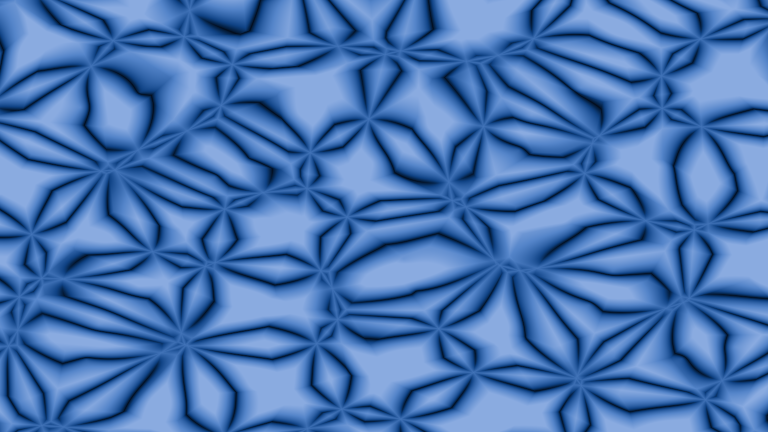
Write a Shadertoy shader that draws this pattern.

```glsl
// Blue faceted cells and lenses with dark curved seams and pale star junctions.

vec2 hash2(vec2 cell) {
    vec3 q = fract(cell.xyx * vec3(0.1031, 0.1030, 0.0973));
    q += dot(q, q.yzx + 33.33);
    return fract((q.xx + q.yz) * q.zy);
}

// Distances to the three nearest scattered sites, in rising order
vec3 nearestThree(vec2 p) {
    vec2 cell = floor(p);
    vec3 d = vec3(9.0);
    for (int y = -2; y <= 2; y++)
    for (int x = -2; x <= 2; x++) {
        vec2 c = cell + vec2(x, y);
        float r = length(c + hash2(c + 17.0) - p);
        if (r < d.x) d = vec3(r, d.xy);
        else if (r < d.y) d = vec3(d.x, r, d.y);
        else if (r < d.z) d.z = r;
    }
    return d;
}

// Zero on the seams that bound the cells and the lenses between them
float facetHeight(vec2 p) {
    vec3 d = nearestThree(p);
    float seam = abs(d.x - 2.0 * d.y + d.z);
    float junction = 0.2 * exp(-9.0 * (d.z - d.x));
    return seam + junction;
}

// Navy seams rising to pale blue crowns
vec3 blueRamp(float height) {
    float s = sqrt(height);
    vec3 col = vec3(0.01, 0.05, 0.11);
    col = mix(col, vec3(0.02, 0.15, 0.31), clamp((s - 0.05) / 0.12, 0.0, 1.0));
    col = mix(col, vec3(0.06, 0.26, 0.52), clamp((s - 0.17) / 0.09, 0.0, 1.0));
    col = mix(col, vec3(0.18, 0.38, 0.65), clamp((s - 0.26) / 0.11, 0.0, 1.0));
    col = mix(col, vec3(0.33, 0.52, 0.79), clamp((s - 0.37) / 0.14, 0.0, 1.0));
    return mix(col, vec3(0.54, 0.67, 0.88), clamp((s - 0.51) / 0.20, 0.0, 1.0));
}

void mainImage(out vec4 fragColor, in vec2 fragCoord) {
    vec3 sum = vec3(0.0);
    // Four samples per pixel smooth the creases
    for (int i = 0; i < 4; i++) {
        vec2 offset = vec2(i % 2, i / 2) * 0.5 - 0.25;
        vec2 uv = (fragCoord + offset) / iResolution.y;
        // Cells are wider than they are tall
        sum += blueRamp(facetHeight(uv * vec2(3.8, 5.7)));
    }
    fragColor = vec4(sum / 4.0, 1.0);
}
```
